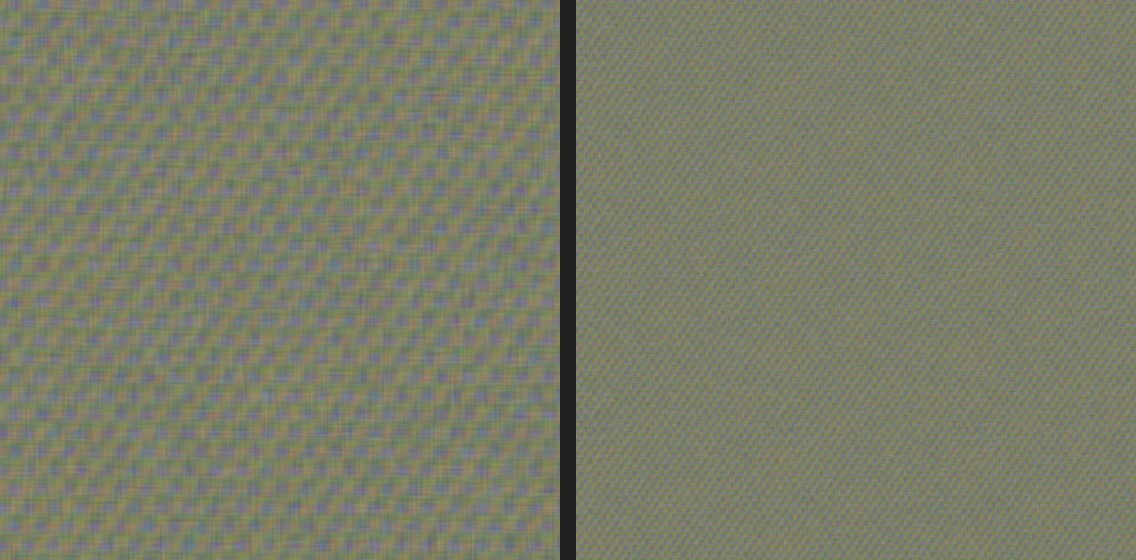
Left: one tile. Right: repeated 3 by 3.
A WebGL 2 fragment shader for this pattern:

```glsl
#version 300 es
precision highp float;
// Soft woven cloth: 21 by 30 half-offset blurred blue spots among tan and green, with fine threads.
uniform vec2 u_resolution;
out vec4 fragColor;

vec3 hash3(vec2 p) {
  uvec2 q = uvec2(ivec2(p)) * uvec2(1597u, 3812u) + 77u;
  uint n = (q.x ^ (q.y * 7919u)) * 74773u;
  n = (n ^ (n >> 15)) * 26699u;
  n ^= n >> 13;
  uvec3 k = n * uvec3(16807u, 48271u, 69621u);
  return vec3((k >> 8) & 65535u) / 65535.0;
}

// Gradient noise that wraps after a whole number of cells
float gradientDot(vec2 cell, vec2 offset, vec2 period, float seed) {
  float angle = 6.2832 * hash3(mod(cell, period) + seed * 311.0).x;
  return dot(vec2(cos(angle), sin(angle)), offset);
}

float wrappedNoise(vec2 uv, vec2 period, float seed) {
  vec2 p = uv * period, c = floor(p), f = p - c;
  vec2 s = f * f * f * (f * (f * 6.0 - 15.0) + 10.0);
  vec2 e = vec2(1.0, 0.0);
  float low = mix(gradientDot(c, f, period, seed),
                  gradientDot(c + e, f - e, period, seed), s.x);
  float high = mix(gradientDot(c + e.yx, f - e.yx, period, seed),
                   gradientDot(c + 1.0, f - 1.0, period, seed), s.x);
  return mix(low, high, s.y);
}

// Adds one soft patch of colour to a weighted sum
void addPatch(inout vec4 sum, vec2 d, vec3 color, float strength) {
  d.x -= 0.12 * d.y;
  sum += vec4(color, 1.0) * strength * exp(-dot(d * d, vec2(15.0, 12.0)));
}

vec3 spots(vec2 uv) {
  vec2 p = uv * vec2(21.0, 30.0);
  float baseRow = floor(p.y);
  vec4 sum = vec4(0.0);
  for (int j = -1; j <= 1; j++) {
    float row = baseRow + float(j);
    float shift = 0.06 + 0.5 * mod(row, 2.0);
    float baseColumn = round(p.x - shift);
    for (int i = -1; i <= 1; i++) {
      float column = baseColumn + float(i);
      vec2 d = p - vec2(column + shift, row + 0.7);
      vec3 vary = hash3(mod(vec2(column, row), vec2(21.0, 30.0))) - 0.5;
      vec3 blue = vec3(0.45, 0.44, 0.57) + vary * vec3(0.07, 0.05, 0.06);
      vec3 tan1 = vec3(0.57, 0.51, 0.37) + vary.zxy * 0.03;
      addPatch(sum, d, blue, 1.0 + 0.4 * vary.y);
      addPatch(sum, d - vec2(0.46, 0.02), tan1, 1.0);
      addPatch(sum, d - vec2(0.15, 0.52), vec3(0.42, 0.48, 0.38), 0.9);
      addPatch(sum, d - vec2(0.02, -0.45), vec3(0.51, 0.53, 0.34), 1.0);
      addPatch(sum, d - vec2(-0.27, -0.17), vec3(0.46, 0.52, 0.43), 0.8);
    }
  }
  return sum.rgb / sum.a;
}

void main() {
  vec2 uv = gl_FragCoord.xy / u_resolution;

  // Slight wobble of the dyed spots
  vec2 wobble = vec2(wrappedNoise(uv, vec2(14.0, 60.0), 1.0),
                     wrappedNoise(uv, vec2(70.0, 12.0), 2.0));
  vec3 color = spots(uv + wobble * vec2(0.007, 0.005));

  // Fine tinted threads in both directions
  for (int k = 0; k < 3; k++) {
    float seed = 3.0 + 2.0 * float(k);
    float weft = wrappedNoise(uv, vec2(20.0, 190.0), seed);
    float warp = wrappedNoise(uv, vec2(190.0, 20.0), seed + 1.0);
    color[k] += 0.045 * (weft + warp);
  }
  float shade = wrappedNoise(uv, vec2(16.0, 220.0), 11.0)
              + wrappedNoise(uv, vec2(220.0, 16.0), 12.0);
  color += 0.03 * shade;

  // Broad uneven fading
  color += 0.015 * wrappedNoise(uv, vec2(5.0), 13.0) * vec3(1.0, 0.3, -1.0);
  fragColor = vec4(clamp(color, 0.0, 1.0), 1.0);
}
```
